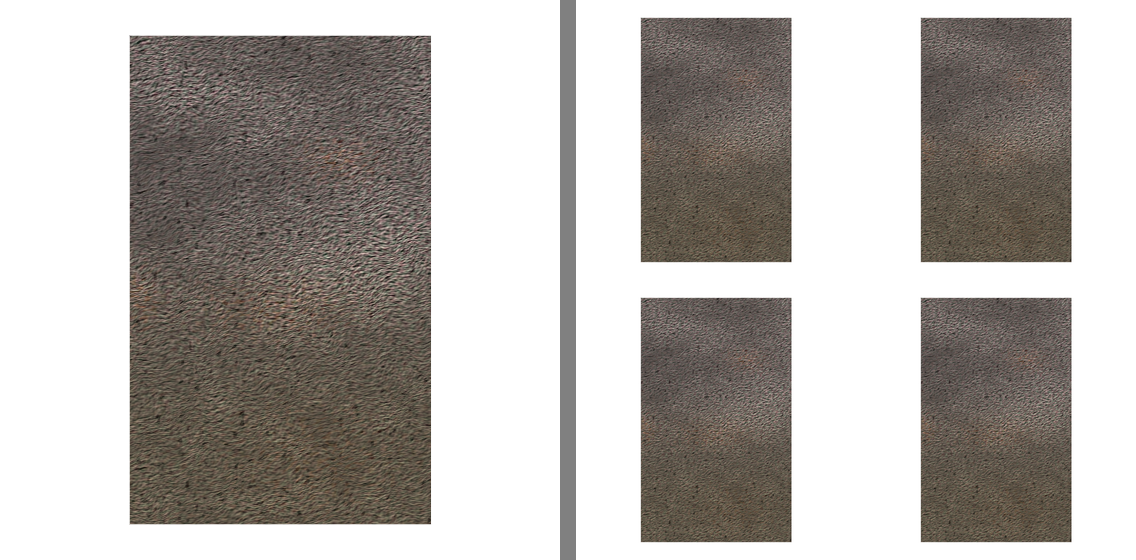
Left: one tile. Right: repeated 2 by 2.
Reproduce this texture procedurally as a Shadertoy shader.

```glsl
// A tall slab of rough dark slate centred on a white ground.
// Slanted, wrapping gradient noise forms short flaky grains, lit as relief;
// broad soft glows place the pale, rusty and smooth zones of the stone.

const float TAU = 6.2831853;
const vec2 SLAB_CENTER = vec2(0.5007, 0.500);
const vec2 SLAB_HALF = vec2(0.2690, 0.4362);
const vec3 WHITE = vec3(1.0);
const vec3 GREY_TINT = vec3(1.07, 1.0, 0.97);
const vec3 OLIVE_TINT = vec3(1.08, 1.0, 0.85);
const vec3 RUST_SHIFT = vec3(0.10, 0.0, -0.055);
const vec3 PINK_SHIFT = vec3(0.075, -0.035, 0.01);

float hash(vec2 cell, float seed) {
    vec3 q = fract((cell.xyx + seed) * vec3(0.1031, 0.1030, 0.0973));
    q += dot(q, q.yzx + 33.33);
    return fract((q.x + q.y) * q.z);
}

// Dot product of a lattice corner's random gradient with the offset to it.
float corner(vec2 cell, vec2 offset, vec2 period, float seed) {
    float angle = TAU * hash(mod(cell, period), seed);
    return dot(vec2(cos(angle), sin(angle)), offset);
}

// Gradient noise that repeats after period cells.
float noise(vec2 p, vec2 period, float seed) {
    vec2 i = floor(p);
    vec2 f = p - i;
    vec2 s = f * f * f * (f * (f * 6.0 - 15.0) + 10.0);
    vec2 e = vec2(1.0, 0.0);
    float low = mix(corner(i, f, period, seed),
                    corner(i + e.xy, f - e.xy, period, seed), s.x);
    float high = mix(corner(i + e.yx, f - e.yx, period, seed),
                     corner(i + e.xx, f - e.xx, period, seed), s.x);
    return mix(low, high, s.y);
}

// Streaks rising to the right; the slant is one whole vertical period,
// so both canvas edges still join.
float streaks(vec2 uv, float columns, float slant, float bands, float seed) {
    vec2 p = vec2(uv.x * columns, uv.y * slant * bands - uv.x * slant);
    return noise(p, vec2(columns, slant), seed);
}

float grainHeight(vec2 uv) {
    return streaks(uv, 84.0, 36.0, 5.0, 3.0)
         + 0.85 * streaks(uv, 165.0, 61.0, 6.0, 17.0);
}

// Soft elliptical spot, turned by angle.
float glow(vec2 uv, vec2 center, vec2 radius, float angle) {
    vec2 d = uv - center;
    float c = cos(angle), s = sin(angle);
    d = vec2(c * d.x + s * d.y, c * d.y - s * d.x) / radius;
    return exp(-dot(d, d));
}

// How pale and rough the stone is, from 0 to 1.
float paleZones(vec2 uv) {
    float pale = 0.24 + 0.14 * smoothstep(0.25, 0.55, uv.y);
    pale += 0.50 * glow(uv, vec2(0.69, 0.60), vec2(0.22, 0.10), 0.45);
    pale += 0.28 * glow(uv, vec2(0.62, 0.49), vec2(0.20, 0.07), -0.15);
    pale += 0.38 * glow(uv, vec2(0.31, 0.86), vec2(0.15, 0.07), -0.30);
    pale += 0.22 * glow(uv, vec2(0.50, 0.79), vec2(0.16, 0.05), -0.20);
    pale += 0.35 * glow(uv, vec2(0.76, 0.90), vec2(0.07, 0.10), 0.0);
    pale += 0.30 * glow(uv, vec2(0.25, 0.48), vec2(0.03, 0.04), 0.0);
    pale -= 0.28 * glow(uv, vec2(0.27, 0.68), vec2(0.10, 0.13), 0.0);
    pale -= 0.16 * glow(uv, vec2(0.58, 0.89), vec2(0.12, 0.04), 0.0);
    pale += 0.30 * noise(uv * vec2(9.0, 14.0), vec2(9.0, 14.0), 5.0);
    pale += 0.28 * noise(uv * vec2(22.0, 34.0), vec2(22.0, 34.0), 9.0);
    return clamp(pale, 0.0, 1.0);
}

float rustZones(vec2 uv) {
    float rust = 0.16;
    rust += 0.65 * glow(uv, vec2(0.61, 0.715), vec2(0.07, 0.035), 0.0);
    rust += 0.50 * glow(uv, vec2(0.49, 0.45), vec2(0.13, 0.05), 0.0);
    rust += 0.60 * glow(uv, vec2(0.25, 0.47), vec2(0.03, 0.05), 0.0);
    rust += 0.25 * glow(uv, vec2(0.56, 0.18), vec2(0.14, 0.10), 0.0);
    return rust;
}

vec3 stone(vec2 uv) {
    // Bend the grain a little so its direction wanders.
    vec2 bend = vec2(noise(uv * 14.0, vec2(14.0), 21.0),
                     noise(uv * 18.0, vec2(18.0), 27.0));
    vec2 p = uv + 0.010 * bend;

    // Relief lit from above.
    float height = grainHeight(p);
    float relief = height - grainHeight(p + vec2(-0.0010, 0.0022));
    float surface = 0.50 * height + 0.50 * relief;
    float pale = paleZones(uv);
    float tone = 0.305 + 0.13 * pale + surface * (0.13 + 0.29 * pale);

    // Scattered dark pits.
    float pit = smoothstep(0.26, 0.50, streaks(p, 70.0, 32.0, 4.0, 41.0));
    tone = max(tone - 0.13 * pit, 0.08);

    // Grey above, olive below, with rusty and pink flecks.
    vec3 color = tone * mix(OLIVE_TINT, GREY_TINT, smoothstep(0.15, 0.72, uv.y));
    float rust = rustZones(uv);
    float fleck = smoothstep(0.0, 0.35, streaks(p, 78.0, 40.0, 4.0, 53.0));
    color += RUST_SHIFT * rust * (0.25 + fleck);
    color += PINK_SHIFT * (0.4 + pale) * streaks(p, 96.0, 38.0, 5.0, 67.0);
    return clamp(color, 0.0, 1.0);
}

void mainImage(out vec4 fragColor, in vec2 fragCoord) {
    vec2 uv = fragCoord / iResolution.xy;
    vec2 inset = (SLAB_HALF - abs(uv - SLAB_CENTER)) * iResolution.xy;
    float slab = clamp(min(inset.x, inset.y) + 0.5, 0.0, 1.0);
    fragColor = vec4(mix(WHITE, stone(uv), slab), 1.0);
}
```
